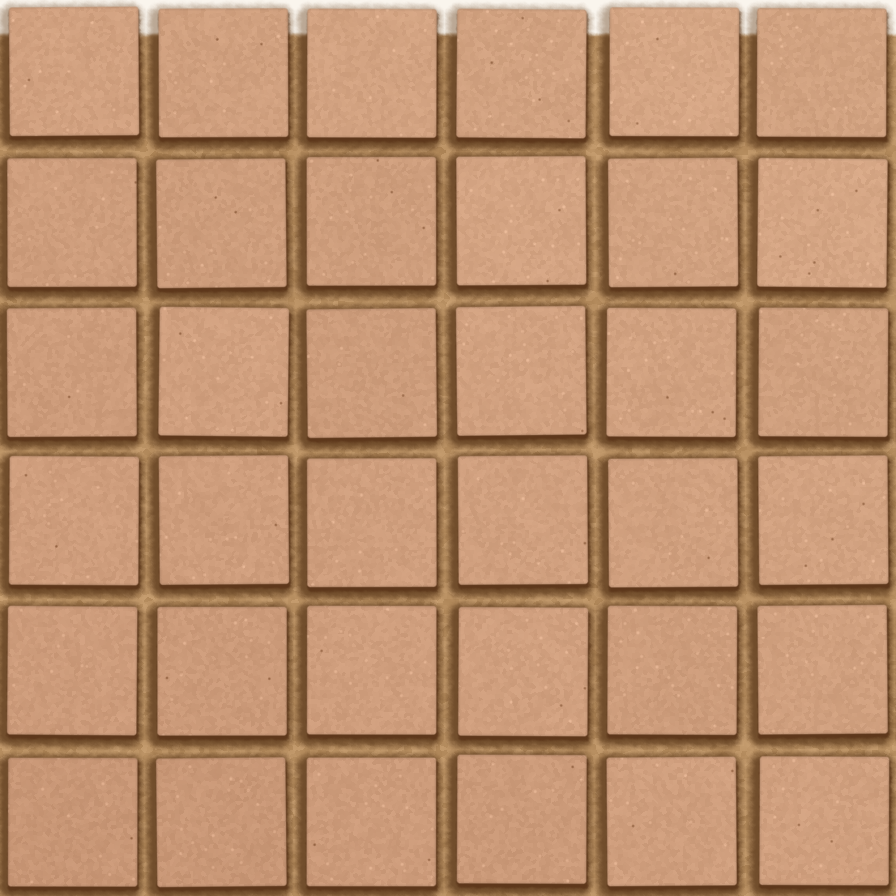
Reproduce this texture procedurally as a Shadertoy shader.

```glsl
const vec2 PITCH = vec2(0.1675, 0.1670);
const vec2 FIRST_CENTRE = vec2(0.0810, 0.0840);
const vec2 HALF_TILE = vec2(0.0722, 0.0718);
const float TOP_ROW = 5.0;
const float BACKING_TOP = 0.961;

const vec3 CLAY = vec3(0.81, 0.62, 0.49);
const vec3 BACKING = vec3(0.73, 0.57, 0.39);
const vec3 SHADE = vec3(0.43, 0.29, 0.16);
const vec3 WALL = vec3(0.36, 0.21, 0.10);
const vec3 PAPER = vec3(0.98, 0.96, 0.93);

vec2 hash2(vec2 p) {
    vec3 q = fract(vec3(p.xyx) * vec3(0.1031, 0.1030, 0.0973));
    q += dot(q, q.yzx + 33.33);
    return fract((q.xx + q.yz) * q.zy);
}

// Cellular noise: x = distance to the nearest point, y = its random id
vec2 cellular(vec2 p) {
    vec2 cell = floor(p);
    vec2 nearest = vec2(8.0, 0.0);
    for (int j = -1; j <= 1; j++)
    for (int i = -1; i <= 1; i++) {
        vec2 c = cell + vec2(i, j);
        float d = length(c + hash2(c + 71.0) - p);
        if (d < nearest.x) nearest = vec2(d, hash2(c + 19.0).x);
    }
    return nearest;
}

// Layered sines, roughly in -1..1
float ripple(vec2 p) {
    float total = 0.0, amp = 0.5;
    for (int i = 0; i < 4; i++) {
        total += amp * sin(p.x + 1.7 * sin(p.y)) * cos(p.y * 0.9 - p.x * 0.4);
        p = mat2(1.5, 1.1, -1.1, 1.5) * p + 2.3;
        amp *= 0.6;
    }
    return total;
}

float roundBox(vec2 p, vec2 halfSize, float radius) {
    vec2 q = abs(p) - halfSize + radius;
    return length(max(q, 0.0)) + min(max(q.x, q.y), 0.0) - radius;
}

float coverage(float d, float blur) {
    return 1.0 - smoothstep(-blur, blur, d);
}

// Position relative to a tile that is slightly shifted and turned
vec2 tileSpace(vec2 uv, vec2 id) {
    vec2 r = hash2(id + 5.0) - 0.5;
    vec2 p = uv - FIRST_CENTRE - id * PITCH - r * 0.0035;
    float turn = (hash2(id + 43.0).x - 0.5) * 0.022;
    return p + turn * vec2(-p.y, p.x);
}

vec3 clayColor(vec2 uv, vec2 id, float d) {
    vec2 grain = cellular(uv * 210.0);
    vec2 speck = cellular(uv * 62.0);
    vec3 col = CLAY + (hash2(id + 11.0).x - 0.5) * 0.022;
    col += vec3(0.022, 0.028, 0.026) * (uv.x + uv.y - 1.0);
    col += (grain.y - 0.5) * 0.045 + ripple(uv * 45.0) * 0.008;
    // Sparse pale grit and dark pores
    col += 0.075 * step(0.86, speck.y) * coverage(speck.x - 0.10, 0.07);
    col -= 0.20 * step(speck.y, 0.015) * coverage(speck.x - 0.08, 0.07);
    // Worn rim
    return col * (1.0 - 0.07 * smoothstep(-0.0035, 0.0, d));
}

vec3 backingColor(vec2 uv) {
    vec2 fibre = cellular(uv * vec2(150.0, 190.0));
    vec3 col = BACKING + (fibre.y - 0.5) * 0.08 + ripple(uv * 70.0) * 0.035;
    float edge = BACKING_TOP + 0.0015 * ripple(uv * 180.0);
    return mix(col, PAPER, smoothstep(edge - 0.003, edge + 0.003, uv.y));
}

void mainImage(out vec4 fragColor, in vec2 fragCoord) {
    vec2 uv = fragCoord / iResolution.xy;
    float blur = max(0.0011, 0.7 / iResolution.y);
    float ragged = 0.0012 * ripple(uv * 260.0);
    vec2 home = floor((uv - FIRST_CENTRE) / PITCH + 0.5);

    // Gather the nearest face and the shadows of all neighbours
    float face = 1.0, wall = 0.0, shadow = 0.0;
    vec2 faceId = home;
    for (int j = -1; j <= 1; j++)
    for (int i = -1; i <= 1; i++) {
        vec2 id = home + vec2(i, j);
        if (id.y > TOP_ROW) continue;
        vec2 p = tileSpace(uv, id);
        float d = roundBox(p, HALF_TILE, 0.0035);
        if (d < face) { face = d; faceId = id; }
        float side = roundBox(p + vec2(-0.0008, 0.0042), HALF_TILE + 0.0008, 0.004);
        wall = max(wall, coverage(side + ragged, 0.0022));
        float shadowDist = roundBox(p + vec2(0.0028, 0.0050), HALF_TILE, 0.006);
        shadow = max(shadow, 1.0 - smoothstep(0.001, 0.0145, shadowDist + ragged * 1.5));
    }

    // Ground, shadow, tile side, then tile face; bare paper is shaded less
    float bare = smoothstep(BACKING_TOP - 0.004, BACKING_TOP + 0.004, uv.y);
    vec3 col = mix(backingColor(uv), SHADE, shadow * mix(0.95, 0.45, bare));
    col = mix(col, WALL, wall * mix(0.92, 0.6, bare));
    col = mix(col, clayColor(uv, faceId, face), coverage(face, blur));
    fragColor = vec4(clamp(col, 0.0, 1.0), 1.0);
}
```
